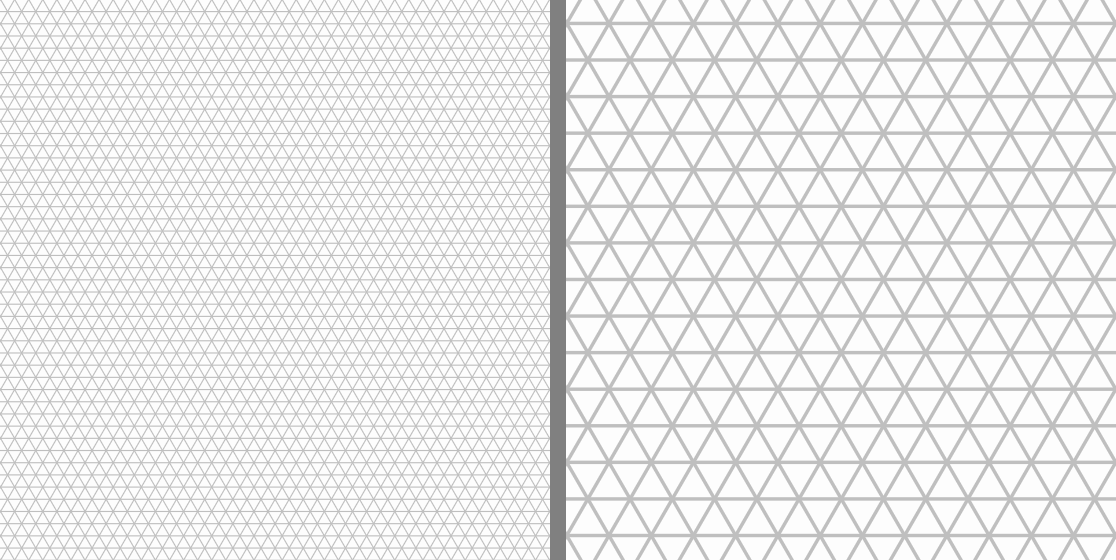
Left, the full canvas; right, a detail of the centre.
A Shadertoy shader for this pattern:

```glsl
// Isometric grid paper: thin grey lines in three directions forming small triangles

// Distance from p to the nearest of evenly spaced parallel lines
float lineDistance(vec2 p, vec2 normal, float spacing) {
    return spacing * abs(fract(dot(p, normal) / spacing + 0.5) - 0.5);
}

// Share of a pixel covered by a line of the given width
float lineCoverage(float dist, float width, float pixel) {
    return clamp((0.5 * (width + pixel) - dist) / pixel, 0.0, min(1.0, width / pixel));
}

void mainImage(out vec4 fragColor, in vec2 fragCoord) {
    float pixel = 1.0 / iResolution.y;
    vec2 p = fragCoord * pixel;

    // 39 triangles across, about 46 rows down
    float side = 502.0 / 512.0 / 39.0;
    float rowHeight = side * sqrt(0.75);
    vec2 vertex = vec2(0.5 * side + 0.001, 1.0 - 0.0207);

    // Three line families, 60 degrees apart, all crossing at the vertices
    float bare = 1.0;
    for (int i = 0; i < 3; i++) {
        float angle = radians(30.0 + 60.0 * float(i));
        vec2 normal = vec2(cos(angle), sin(angle));
        float dist = lineDistance(p - vertex, normal, rowHeight);
        bare *= 1.0 - lineCoverage(dist, 0.00205, pixel);
    }

    vec3 paper = vec3(0.992);
    vec3 ink = vec3(0.75);
    fragColor = vec4(mix(ink, paper, bare), 1.0);
}
```
